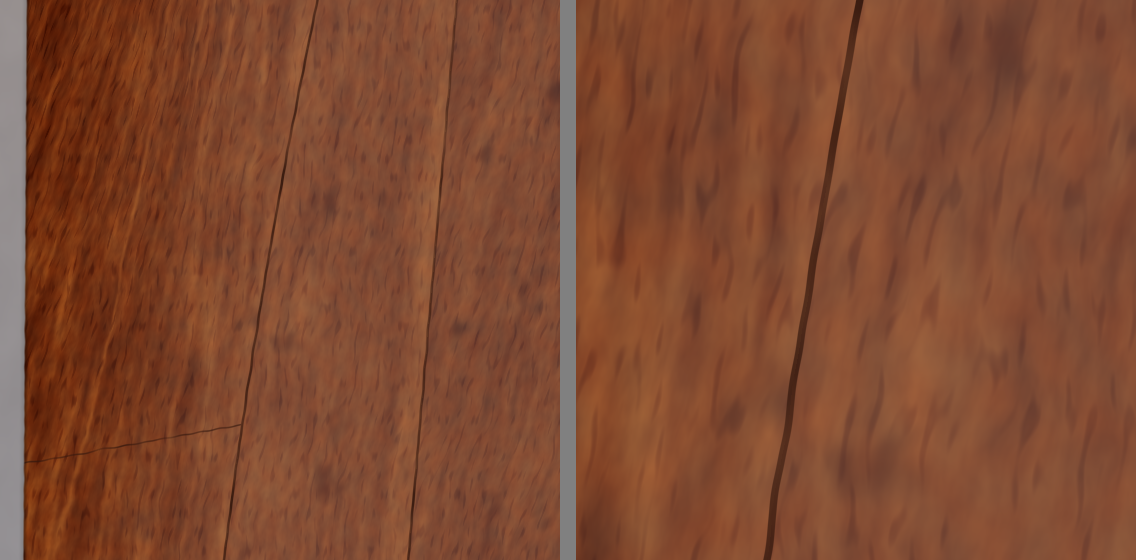
Left: the whole. Right: its middle third, enlarged.
Write a WebGL 2 fragment shader that draws this texture.

```glsl
#version 300 es
precision highp float;

#define STREAK_CONTRAST 1.15
#define PORE_DEPTH 0.60
#define MOTTLE 0.45
#define KNOT_DEPTH 1.0
#define SEAM_WIDTH 0.0022
#define SEAM_COLOR vec3(0.20, 0.09, 0.05)
#define WALL_COLOR vec3(0.58, 0.56, 0.565)

uniform vec2 u_resolution;
out vec4 fragColor;

vec2 gradientAt(vec2 cell) {
  vec3 p = fract(cell.xyx * vec3(0.1031, 0.1030, 0.0973));
  p += dot(p, p.yzx + 33.33);
  float angle = 6.2832 * fract((p.x + p.y) * p.z);
  return vec2(cos(angle), sin(angle));
}

// Gradient noise, scaled to roughly -1..1
float noise(vec2 p) {
  vec2 i = floor(p), f = fract(p);
  vec2 w = f * f * f * (f * (f * 6.0 - 15.0) + 10.0);
  float a = dot(gradientAt(i), f);
  float b = dot(gradientAt(i + vec2(1, 0)), f - vec2(1, 0));
  float c = dot(gradientAt(i + vec2(0, 1)), f - vec2(0, 1));
  float d = dot(gradientAt(i + vec2(1, 1)), f - vec2(1, 1));
  return 1.5 * mix(mix(a, b, w.x), mix(c, d, w.x), w.y);
}

float fbm(vec2 p) {
  float sum = 0.0, gain = 0.6;
  for (int i = 0; i < 3; i++) {
    sum += gain * noise(p);
    p = p * 2.03 + 17.7;
    gain *= 0.5;
  }
  return sum;
}

float leftSeam(float y) { return 0.400 + 0.125 * y + 0.042 * y * y; }
float rightSeam(float y) { return 0.729 + 0.087 * y; }

// Coverage of a thin line at signed distance d
float line(float d, float halfWidth, float pixel) {
  return 1.0 - smoothstep(halfWidth - pixel, halfWidth + pixel, abs(d));
}

// Shears the plane so that the grain of each plank runs along y
vec2 grainSpace(vec2 uv, float plank) {
  float fan = 0.5 * max(0.42 - uv.x, 0.0) * uv.y * uv.y;
  float lean = plank < 0.5 ? leftSeam(uv.y) + fan
             : plank < 1.5 ? 0.14 * uv.y : 0.25 * uv.y;
  vec2 g = vec2(uv.x - lean + 3.7 * plank, uv.y + 5.3 * plank);
  g.x += 0.010 * noise(uv * vec2(7.0, 5.0) + plank * 9.0);
  g.x += 0.003 * noise(uv * 24.0);
  return g;
}

vec3 woodColor(vec2 uv, float plank, float toLeft, float toRight) {
  vec2 g = grainSpace(uv, plank);

  // Grain at several widths
  float bands = fbm(g * vec2(15.0, 1.6));
  float streaks = noise(g * vec2(48.0, 6.0)) + 0.6 * noise(g * vec2(95.0, 13.0) + 31.0);
  float pores = smoothstep(0.22, 0.75, noise(g * vec2(135.0, 30.0) + 7.0));
  float mottle = fbm(g * vec2(75.0, 32.0) + 50.0);
  float vein = 1.0 - smoothstep(0.0, 0.16, abs(noise(g * vec2(13.0, 1.1) + 4.0)));

  // Saturated shade at the left, paler sheen at the right
  float heat = 1.0 - smoothstep(0.06, 0.60, uv.x + 0.10 * (1.0 - uv.y) + 0.05 * bands);
  float corner = heat * smoothstep(0.35, 1.0, uv.y);

  float tone = STREAK_CONTRAST * (0.42 * bands + mix(0.30, 0.45, heat) * streaks);
  tone += MOTTLE * mottle - PORE_DEPTH * pores;
  tone += 0.40 * vein * smoothstep(0.9, 0.3, corner) * (plank < 0.5 ? 1.0 : 0.25);
  tone += 0.45 * fbm(uv * vec2(5.0, 4.0) + 12.0) + 0.10;
  tone -= 0.35 * corner + (plank > 1.5 ? 0.25 : 0.0);

  // Pale sapwood beside the seams
  tone += 0.55 * smoothstep(-0.06, -0.008, toRight) * step(toRight, 0.0);
  tone += 0.25 * smoothstep(-0.05, -0.01, toLeft) * step(toLeft, 0.0);

  vec3 dark = mix(vec3(0.40, 0.225, 0.175), vec3(0.28, 0.075, 0.01), heat);
  vec3 mid = mix(vec3(0.51, 0.298, 0.205), vec3(0.43, 0.165, 0.045), heat);
  vec3 light = mix(vec3(0.61, 0.38, 0.24), vec3(0.62, 0.31, 0.10), heat);
  vec3 col = mix(mid, light, clamp(tone, 0.0, 1.2));
  col = mix(col, dark, clamp(-tone, 0.0, 1.2));

  // Violet knots and small reddish flecks
  float knot = smoothstep(0.28, 0.85, fbm(g * vec2(13.0, 8.0) + 23.0));
  col = mix(col, vec3(0.31, 0.18, 0.16), 0.7 * KNOT_DEPTH * knot * (1.0 - heat));
  float fleck = noise(uv * vec2(42.0, 30.0) + 60.0);
  return col + 0.022 * fleck * vec3(1.0, -0.2, -0.5);
}

void main() {
  vec2 uv = gl_FragCoord.xy / u_resolution;
  float pixel = 0.8 / min(u_resolution.x, u_resolution.y);
  float wobble = 0.0015 * noise(vec2(uv.y * 28.0, 2.0));
  float toLeft = uv.x - leftSeam(uv.y) + wobble;
  float toRight = uv.x - rightSeam(uv.y) - wobble;
  float plank = step(0.0, toLeft) + step(0.0, toRight);
  vec3 col = woodColor(uv, plank, toLeft, toRight);

  // Long seams of uneven depth, and the butt joint of the left plank
  float wear = 0.70 + 0.45 * noise(vec2(uv.y * 14.0, 8.0));
  float seams = line(toLeft, SEAM_WIDTH, pixel) * wear;
  seams = max(seams, line(toRight, SEAM_WIDTH, pixel) * wear * mix(1.0, 0.65, uv.y));
  float joint = uv.y - 0.164 - 0.18 * uv.x + 0.003 * noise(vec2(uv.x * 30.0, 5.0));
  float jointWear = 0.55 + 0.4 * noise(vec2(uv.x * 25.0, 3.0));
  seams = max(seams, line(joint, 0.0014, pixel) * jointWear * step(toLeft, 0.0));
  col = mix(col, SEAM_COLOR, clamp(seams, 0.0, 0.9));

  // Grey wall with a soft shadow at its foot
  float edge = uv.x - 0.042 - 0.006 * uv.y + 0.001 * noise(vec2(uv.y * 45.0, 1.0));
  col *= 1.0 - 0.35 * (1.0 - smoothstep(0.0, 0.008, edge));
  vec3 wall = WALL_COLOR + 0.02 * fbm(uv * vec2(12.0, 9.0)) + vec3(-0.015, 0.0, 0.015) * (0.5 - uv.y);
  wall *= 1.0 - 0.10 * smoothstep(-0.010, 0.0, edge);
  col = mix(wall, col, smoothstep(-1.5 * pixel, 1.5 * pixel, edge));

  fragColor = vec4(clamp(col, 0.0, 1.0), 1.0);
}
```
